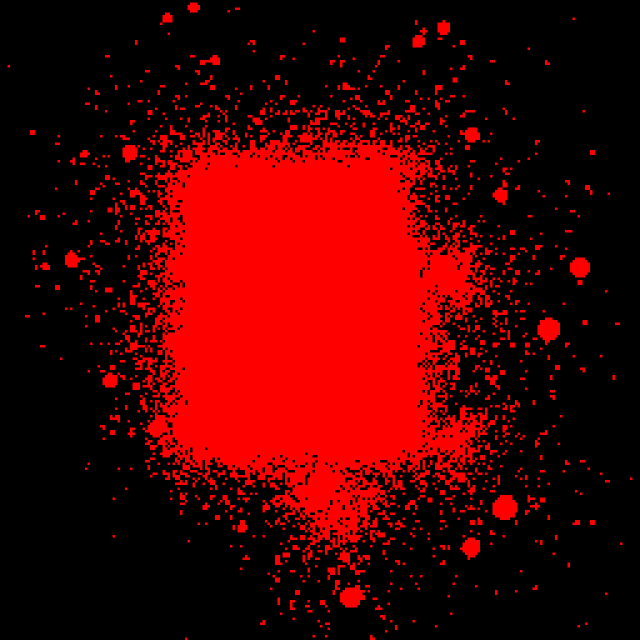
This background is drawn by a Shadertoy shader. Its source:

```glsl
const vec3 BACKGROUND = vec3(0.0);
const vec3 PAINT = vec3(1.0, 0.0, 0.0);
const float GRID = 256.0;            // paint cells across the canvas
const vec2 BODY_CENTER = vec2(0.471, 0.516);
const vec2 BODY_HALF = vec2(0.200, 0.245);
const float BODY_CORNER = 0.075;
const float EDGE_WOBBLE = 0.030;
const float SPRAY_FADE = 0.022;      // falloff of the fine spray
const float SPLATTER_FADE = 0.075;   // falloff of the flung droplets
const float SPLATTER_REACH = 0.31;
const float SPLATTER_AMOUNT = 0.62;
const int SPLATTER_LAYERS = 3;
const vec2 QUIET_SIDE = vec2(-0.65, -0.76);

// Lobes and drops: center x, center y, radius
const vec3 LOBES[5] = vec3[5](
    vec3(0.690, 0.577, 0.042), vec3(0.505, 0.240, 0.038),
    vec3(0.525, 0.196, 0.027), vec3(0.557, 0.219, 0.024),
    vec3(0.708, 0.303, 0.022));
const vec3 BITE = vec3(0.718, 0.694, 0.083);
const vec3 DROPS[15] = vec3[15](
    vec3(0.907, 0.582, 0.016), vec3(0.858, 0.485, 0.018),
    vec3(0.789, 0.206, 0.019), vec3(0.548, 0.067, 0.017),
    vec3(0.737, 0.145, 0.015), vec3(0.737, 0.790, 0.012),
    vec3(0.782, 0.695, 0.011), vec3(0.203, 0.762, 0.012),
    vec3(0.112, 0.593, 0.012), vec3(0.172, 0.405, 0.012),
    vec3(0.655, 0.936, 0.010), vec3(0.693, 0.956, 0.011),
    vec3(0.262, 0.971, 0.008), vec3(0.303, 0.988, 0.009),
    vec3(0.243, 0.329, 0.012));

float hash(vec2 p) {
    vec3 q = fract(p.xyx * 0.1031);
    q += dot(q, q.yzx + 33.33);
    return fract((q.x + q.y) * q.z);
}

float valueNoise(vec2 p) {
    vec2 cell = floor(p);
    vec2 f = fract(p);
    f = f * f * (3.0 - 2.0 * f);
    return mix(mix(hash(cell), hash(cell + vec2(1, 0)), f.x),
               mix(hash(cell + vec2(0, 1)), hash(cell + vec2(1, 1)), f.x), f.y);
}

float discDistance(vec2 p, vec3 disc) {
    return length(p - disc.xy) - disc.z;
}

// Rounded body with lobes added and one bite removed
float bodyDistance(vec2 p) {
    vec2 q = abs(p - BODY_CENTER) - BODY_HALF + BODY_CORNER;
    float d = length(max(q, 0.0)) + min(max(q.x, q.y), 0.0) - BODY_CORNER;
    d = max(d, -discDistance(p, BITE));
    for (int i = 0; i < 5; i++) d = min(d, discDistance(p, LOBES[i]));
    return d;
}

// Flung droplets: jittered discs on ever coarser grids
bool splatter(vec2 p, float d) {
    vec2 direction = normalize(p - BODY_CENTER + 1e-5);
    float quiet = pow(max(dot(direction, QUIET_SIDE), 0.0), 5.0);
    float reach = SPLATTER_REACH * (1.0 - 0.75 * quiet);
    float falloff = exp(-max(d, 0.0) / SPLATTER_FADE)
                  * (1.0 - smoothstep(0.6, 1.0, d / reach))
                  * (0.35 + 1.1 * valueNoise(p * 18.0 + 40.0));
    float grid = 128.0;
    float chance = SPLATTER_AMOUNT;
    for (int i = 0; i < SPLATTER_LAYERS; i++) {
        vec2 cell = floor(p * grid);
        vec2 seed = cell + 57.0 * float(i + 1);
        float radius = mix(0.22, 0.42, hash(seed + 11.3));
        vec2 jitter = vec2(hash(seed + 3.7), hash(seed + 7.1)) - 0.5;
        vec2 offset = fract(p * grid) - 0.5 - jitter * (1.0 - 2.0 * radius);
        if (hash(seed) < chance * falloff && length(offset) < radius) return true;
        grid *= 0.62;
        chance *= 0.38;
    }
    return false;
}

// Whether one cell of the grid holds paint
float paintCell(vec2 cell) {
    vec2 p = (cell + 0.5) / GRID;
    float d = bodyDistance(p);
    float wobble = 0.65 * valueNoise(p * 24.0) + 0.35 * valueNoise(p * 62.0) - 0.5;
    float edge = d + EDGE_WOBBLE * wobble;
    float spray = 0.72 * exp(-max(edge, 0.0) / SPRAY_FADE)
                + 0.28 * (1.0 - smoothstep(-0.025, 0.0, edge));
    if (hash(cell + 19.0) < spray || splatter(p, d)) return 1.0;
    for (int i = 0; i < 15; i++) {
        if (discDistance(p, DROPS[i]) < 0.0) return 1.0;
    }
    return 0.0;
}

void mainImage(out vec4 fragColor, in vec2 fragCoord) {
    float size = min(iResolution.x, iResolution.y);
    vec2 uv = (fragCoord - 0.5 * iResolution.xy) / size + 0.5;

    // Blend the four nearest cells across one pixel at their borders
    vec2 p = uv * GRID - 0.5;
    vec2 cell = floor(p);
    vec2 blend = clamp((fract(p) - 0.5) * size / GRID + 0.5, 0.0, 1.0);
    float low = mix(paintCell(cell), paintCell(cell + vec2(1, 0)), blend.x);
    float high = mix(paintCell(cell + vec2(0, 1)), paintCell(cell + vec2(1, 1)), blend.x);
    fragColor = vec4(mix(BACKGROUND, PAINT, mix(low, high, blend.y)), 1.0);
}
```
